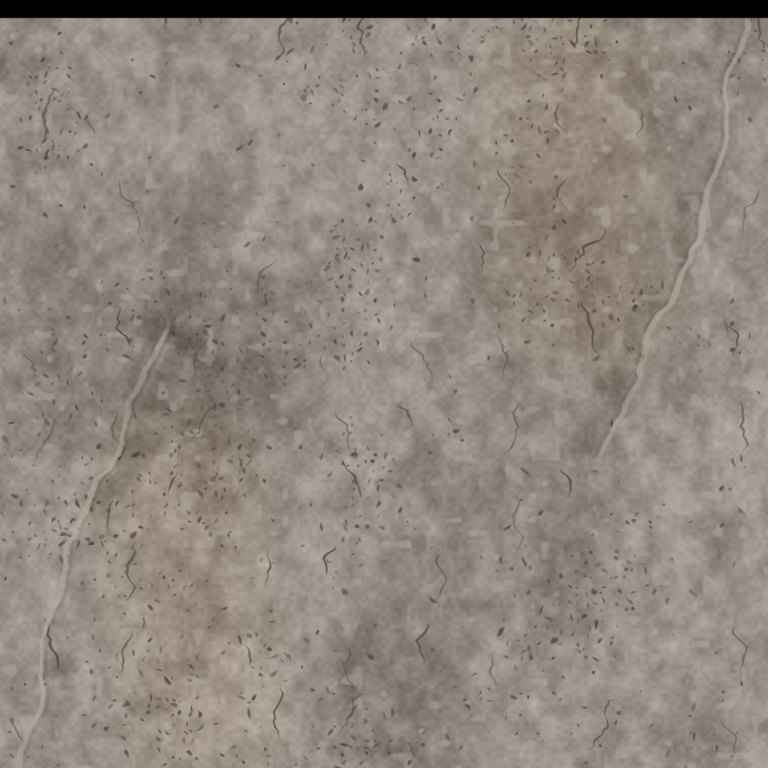
Reproduce this texture procedurally as a WebGL 1 fragment shader.

```glsl
precision highp float;
// Weathered grey-brown travertine slab with pits, cracks and two pale veins under a dark top strip.
uniform vec2 u_resolution;

const vec3 STONE = vec3(0.576, 0.536, 0.513);
const vec3 WARM_SHIFT = vec3(0.015, 0.008, -0.022);
const vec3 PIT_COLOR = vec3(0.30, 0.265, 0.25);
const vec3 CRACK_COLOR = vec3(0.34, 0.30, 0.28);
const vec3 VEIN_COLOR = vec3(0.71, 0.67, 0.63);
const vec3 FLECK_COLOR = vec3(0.69, 0.66, 0.63);
const vec2 SLAB_CENTER = vec2(0.5, 0.49);
const float STRIP_BOTTOM = 0.9766;
const float CLOUD_CONTRAST = 0.20;
const float MOTTLE_CONTRAST = 0.22;
const float GRAIN_CONTRAST = 0.06;
const float PIT_CELLS = 95.0;
const float CRACK_CELLS = 10.0;
const float CRACK_SHARE = 0.55;
const float SOFTNESS = 0.0013;

float hash(vec2 p) {
  vec3 h = fract(vec3(p.xyx) * 0.1031);
  h += dot(h, h.yzx + 33.33);
  return fract((h.x + h.y) * h.z);
}

vec2 hash2(vec2 p) {
  return vec2(hash(p + 17.3), hash(p + 71.9));
}

float noise(vec2 p) {
  vec2 i = floor(p), f = fract(p);
  f = f * f * (3.0 - 2.0 * f);
  return mix(mix(hash(i), hash(i + vec2(1, 0)), f.x),
             mix(hash(i + vec2(0, 1)), hash(i + vec2(1, 1)), f.x), f.y);
}

float fbm(vec2 p) {
  float sum = 0.0, amp = 0.533;
  for (int i = 0; i < 4; i++) {
    sum += amp * noise(p);
    p = mat2(1.6, 1.2, -1.2, 1.6) * p + 9.7;
    amp *= 0.5;
  }
  return sum;
}

mat2 rotation(float a) {
  return mat2(cos(a), sin(a), -sin(a), cos(a));
}

float bell(float x, float width) {
  return exp(-x * x / (width * width));
}

float segmentDistance(vec2 p, vec2 a, vec2 b) {
  vec2 ab = b - a;
  return length(p - a - ab * clamp(dot(p - a, ab) / dot(ab, ab), 0.0, 1.0));
}

// Small bent specks, gathered where density is high.
float pits(vec2 uv, float density) {
  vec2 bent = uv + 0.005 * (vec2(noise(uv * 110.0), noise(uv * 110.0 + 40.0)) - 0.5);
  vec2 home = floor(bent * PIT_CELLS);
  float cover = 0.0;
  for (int y = -1; y <= 1; y++)
    for (int x = -1; x <= 1; x++) {
      vec2 cell = home + vec2(x, y);
      vec2 r = hash2(cell);
      vec2 d = bent - (cell + 0.15 + 0.7 * r) / PIT_CELLS;
      d = rotation((hash(cell + 5.1) - 0.5) * 2.6) * d;
      d.y /= 1.0 + 1.5 * r.x;
      float radius = mix(0.0011, 0.0026, r.y * r.y);
      float present = step(hash(cell + 133.0), density);
      float strength = mix(0.45, 1.0, hash(cell + 211.0));
      cover = max(cover, present * strength * (1.0 - smoothstep(radius - SOFTNESS, radius + SOFTNESS, length(d))));
    }
  return cover;
}

// Short wandering cracks, mostly upright and leaning right.
float cracks(vec2 uv) {
  vec2 home = floor(uv * CRACK_CELLS);
  float cover = 0.0;
  for (int y = -1; y <= 1; y++)
    for (int x = -1; x <= 1; x++) {
      vec2 cell = home + vec2(x, y);
      vec2 r = hash2(cell + 300.0);
      float seed = hash(cell + 410.0);
      vec2 d = uv - (cell + 0.2 + 0.6 * r) / CRACK_CELLS;
      d = rotation(mix(-0.35, 0.6, hash(cell + 520.0))) * d;
      float t = d.y / mix(0.016, 0.05, r.x);
      d.x += 0.026 * (noise(vec2(d.y * 42.0, seed * 90.0)) - 0.5);
      d.x += 0.006 * (noise(vec2(d.y * 160.0, seed * 70.0)) - 0.5);
      float width = 0.0023 * max(1.0 - t * t, 0.0) * mix(0.35, 1.0, noise(vec2(d.y * 90.0, seed * 50.0)));
      float line = smoothstep(0.0, 0.0012, width) * (1.0 - smoothstep(width - SOFTNESS, width + SOFTNESS, abs(d.x)));
      cover = max(cover, line * step(seed, CRACK_SHARE) * mix(0.4, 0.9, r.y));
    }
  return cover;
}

void main() {
  vec2 uv = gl_FragCoord.xy / u_resolution;
  vec2 q = uv - SLAB_CENTER;
  vec2 s = q.x > 0.0 ? q : -q; // the two halves mirror through the centre

  // Stone body: broad leaning clouds, mottling and fine grain
  vec2 leaning = rotation(0.35) * uv;
  float cloud = fbm(leaning * vec2(7.0, 3.5) + 3.0) - 0.5;
  float mottle = fbm(uv * vec2(46.0, 38.0)) - 0.5;
  float grain = noise(uv * 190.0) - 0.5;
  float tone = cloud * CLOUD_CONTRAST + mottle * MOTTLE_CONTRAST + grain * GRAIN_CONTRAST;

  // Dark leaning bands and warm patches
  float ragged = 0.05 * (fbm(uv * 14.0) - 0.5);
  tone -= 0.055 * bell(segmentDistance(s, vec2(0.28, -0.08), vec2(0.21, -0.30)) + ragged, 0.045);
  float warm = bell(segmentDistance(s, vec2(0.24, 0.40), vec2(0.26, 0.14)) + ragged, 0.15);
  vec3 color = STONE + tone * vec3(1.0, 1.01, 1.02) + WARM_SHIFT * warm;

  // Pale flecks
  float fleck = smoothstep(0.76, 0.92, noise(uv * 62.0 + 80.0));
  color = mix(color, FLECK_COLOR, 0.5 * fleck);

  // Pits and cracks
  float density = 0.03 + 0.42 * smoothstep(0.46, 0.74, fbm(leaning * vec2(9.0, 6.0) + 21.0));
  color = mix(color, PIT_COLOR, 0.85 * pits(uv, density));
  color = mix(color, CRACK_COLOR, cracks(uv));

  // Pale veins with a brown shadow on the inner side
  float path = 0.325 + 0.42 * s.y - 0.24 * s.y * s.y;
  path += 0.028 * (noise(vec2(s.y * 15.0, 4.0)) - 0.5) + 0.007 * (noise(vec2(s.y * 70.0, 8.0)) - 0.5);
  float across = (s.x - path) * 0.93;
  float along = smoothstep(-0.10, -0.07, s.y);
  float width = mix(0.0012, 0.0042, noise(vec2(s.y * 18.0, q.x > 0.0 ? 2.0 : 6.0)));
  color -= 0.045 * along * bell(across + 0.024, 0.022);
  color -= 0.05 * along * bell(across + 0.006, 0.003);
  float vein = along * (1.0 - smoothstep(width - SOFTNESS, width + SOFTNESS, abs(across)));
  color = mix(color, VEIN_COLOR, vein * mix(0.3, 0.95, noise(vec2(s.y * 11.0, 13.0))));

  // Black strip along the top
  float pixel = 1.0 / u_resolution.y;
  color *= 1.0 - smoothstep(STRIP_BOTTOM - pixel, STRIP_BOTTOM + pixel, uv.y);
  gl_FragColor = vec4(color, 1.0);
}
```
